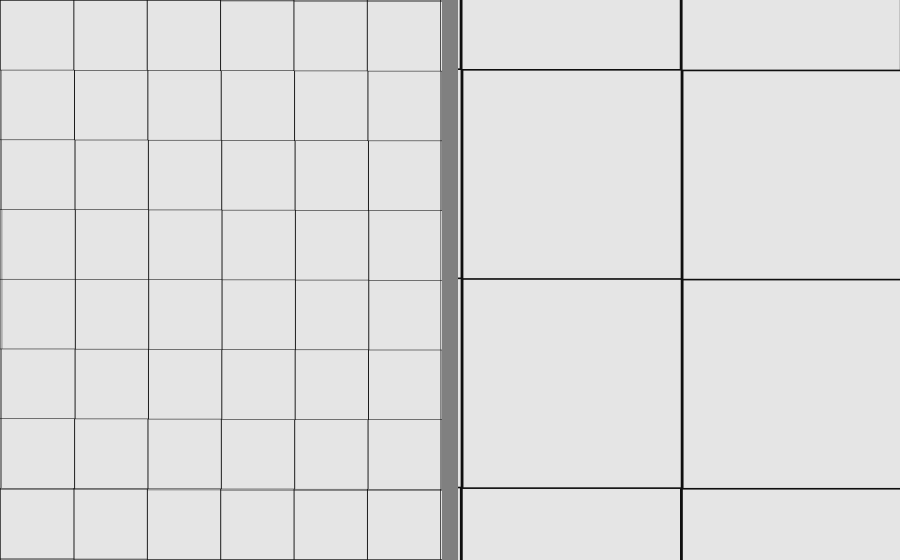
Left: the whole. Right: its middle third, enlarged.
This pattern is drawn by a Shadertoy shader. Its source:

```glsl
const vec2 GRID = vec2(6.0, 8.0);
const vec2 TILE = vec2(0.1310, 0.1245);
const float MARGIN = 0.00065;
const float FRAME = 0.0008;
const float THIN = 0.00098;
const float THICK = 0.00168;
const float SEAM = 0.0020;
const vec3 PAPER = vec3(0.899);
const vec3 INK = vec3(0.06);

// Box-filtered coverage of a stroke, exact below one pixel wide
float stroke(float dist, float width, float pixel) {
    float low = max(dist - 0.5 * pixel, -0.5 * width);
    float high = min(dist + 0.5 * pixel, 0.5 * width);
    return max(high - low, 0.0) / pixel;
}

float blend(float a, float b) {
    return 1.0 - (1.0 - a) * (1.0 - b);
}

float cellIndex(float position, float size, float count) {
    return clamp(floor(position / size), 0.0, count - 1.0);
}

// Sideways bow of each row
float rowShift(float row) {
    return 0.0029 * sin(3.14159 * (row + 0.2) / 7.6);
}

// Gradual drop of each column
float columnShift(float column) {
    return 0.00037 * column;
}

float verticalLines(float x, float pixel) {
    float k = clamp(round(x / TILE.x), 0.0, GRID.x);
    bool outer = k < 0.5 || k > GRID.x - 0.5;
    return stroke(x - k * TILE.x, outer ? FRAME : THICK, pixel);
}

float horizontalLines(float y, float pixel) {
    float k = clamp(round(y / TILE.y), 0.0, GRID.y);
    bool outer = k < 0.5 || k > GRID.y - 0.5;
    float drop = k > GRID.y - 0.5 ? SEAM * 0.6 : 0.0;
    float lines = stroke(y - k * TILE.y - drop, outer ? FRAME : THIN, pixel);
    // Second edge at the gap above the last row
    float seam = stroke(y - (GRID.y - 1.0) * TILE.y - SEAM, FRAME, pixel);
    return blend(lines, seam);
}

float frameLines(vec2 p, vec2 low, vec2 high, float pixel) {
    float sides = blend(stroke(p.x - low.x, FRAME, pixel), stroke(p.x - high.x, FRAME, pixel));
    float ends = blend(stroke(p.y - low.y, FRAME, pixel), stroke(p.y - high.y, FRAME, pixel));
    return blend(sides, ends);
}

void mainImage(out vec4 fragColor, in vec2 fragCoord) {
    float pixel = 1.0 / iResolution.y;
    vec2 p = vec2(fragCoord.x, iResolution.y - fragCoord.y) * pixel;
    vec2 q = p - MARGIN;

    // Locate the shifted tile
    float column = cellIndex(q.x, TILE.x, GRID.x);
    float row = cellIndex(q.y - columnShift(column), TILE.y, GRID.y);
    q.x -= rowShift(row);
    column = cellIndex(q.x, TILE.x, GRID.x);
    q.y -= columnShift(column);

    // Tile edges and the fixed outer frame
    float ink = blend(verticalLines(q.x, pixel), horizontalLines(q.y, pixel));
    vec2 frameEnd = vec2(MARGIN + GRID.x * TILE.x, 1.0 - 1.5 * MARGIN);
    ink = blend(ink, frameLines(p, vec2(MARGIN), frameEnd, pixel));

    fragColor = vec4(mix(PAPER, INK, ink), 1.0);
}
```
